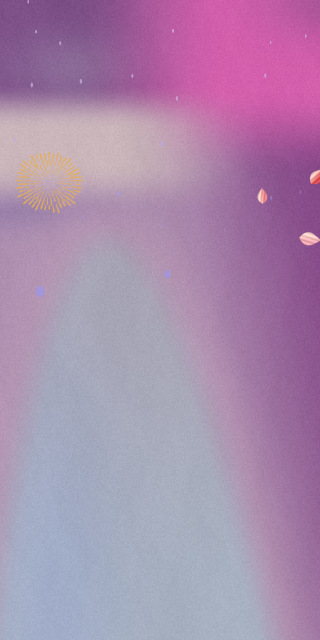
Reproduce this background procedurally as a Shadertoy shader.

```glsl
#define ARCH_TOP 0.37
#define ARCH_SPREAD 0.168
#define BURST_CENTER vec2(0.154, 1.430)
#define BURST_RADIUS 0.110
#define SPECK_CELL 0.15
#define GRAIN 0.030
#define STREAKS 0.010

const float TAU = 6.2831853;
const vec3 MAUVE = vec3(0.68, 0.56, 0.69);
const vec3 PLUM = vec3(0.52, 0.28, 0.53);
const vec3 DUSK = vec3(0.49, 0.31, 0.53);
const vec3 HAZE = vec3(0.56, 0.45, 0.61);
const vec3 MAGENTA = vec3(0.83, 0.37, 0.67);
const vec3 CREAM = vec3(0.79, 0.71, 0.73);
const vec3 VIOLET = vec3(0.58, 0.48, 0.65);
const vec3 ROSE = vec3(0.73, 0.60, 0.70);
const vec3 GOLD = vec3(0.89, 0.68, 0.36);
const vec3 PERIWINKLE = vec3(0.61, 0.59, 0.92);

float hash(vec2 p) {
    vec3 v = fract(p.xyx * vec3(0.1031, 0.1030, 0.0973));
    v += dot(v, v.yzx + 33.33);
    return fract((v.x + v.y) * v.z);
}

float blob(vec2 p, vec2 center, vec2 size) {
    vec2 d = (p - center) / size;
    return exp(-dot(d, d));
}

float cover(float d, float px) {
    return 1.0 - smoothstep(-px, px, d);
}

// Slanted vertical streaks from layered sines
float streaks(vec2 p) {
    float sum = 0.0, amp = 0.5, freq = 9.0;
    for (int i = 0; i < 5; i++) {
        float bend = sin(p.y * freq * 0.35 + float(i) * 1.7);
        sum += amp * sin(p.x * freq + p.y * freq * 0.16 + 1.6 * bend);
        amp *= 0.75;
        freq *= 1.9;
    }
    return sum;
}

// Soft fields of colour; depth runs from the top edge downwards
vec3 backdrop(float x, float depth) {
    float fall = depth - 0.4;
    float side = smoothstep(0.45 + 0.4 * fall, 1.1 + 0.6 * fall, x);
    vec3 col = mix(MAUVE, PLUM, side);
    vec2 p = vec2(x, depth);
    col = mix(col, VIOLET, 0.8 * blob(p, vec2(0.0, 0.325), vec2(0.30, 0.035)));
    col = mix(col, DUSK, 1.0 - smoothstep(0.13, 0.22, depth));
    col = mix(col, HAZE, 0.75 * blob(p, vec2(0.24, 0.105), vec2(0.22, 0.055)));

    float pink = smoothstep(0.22, 0.72, x) * (1.0 - smoothstep(0.14, 0.28, depth));
    pink *= 1.0 - 0.45 * blob(p, vec2(1.05, 0.0), vec2(0.22, 0.06));
    col = mix(col, MAGENTA, pink);

    float band = smoothstep(0.13, 0.205, depth) * (1.0 - smoothstep(0.255, 0.335, depth));
    return mix(col, CREAM, band * (1.0 - smoothstep(0.35, 0.82, x)));
}

// Cool parabolic arch with a rosy rim
vec3 addArch(vec3 col, float x, float depth) {
    float s = depth - ARCH_TOP;
    float dx = x - 0.335 - 0.12 * max(s, 0.0);
    float f = dx * dx / ARCH_SPREAD - 2.0 * s;
    float d = f / length(vec2(2.0 * dx / ARCH_SPREAD, 1.0));
    col = mix(col, ROSE, 0.45 * exp(-pow((d - 0.02) / 0.07, 2.0)));
    vec3 cool = mix(vec3(0.66, 0.65, 0.71), vec3(0.65, 0.69, 0.755), smoothstep(0.4, 1.0, depth));
    float blue = blob(vec2(x, depth), vec2(0.17, 1.0), vec2(0.18, 0.4));
    cool = mix(cool, vec3(0.62, 0.67, 0.80), 0.7 * blue);
    return mix(col, cool, 1.0 - smoothstep(-0.09, 0.06, d));
}

float speck(vec2 p, vec2 size) {
    return 1.0 - smoothstep(0.5, 1.1, length(p / size));
}

// One drop at a random place in some of the cells
float scatteredSpecks(vec2 p) {
    vec2 id = floor(p / SPECK_CELL);
    vec2 spot = 0.2 + 0.6 * vec2(hash(id + 3.0), hash(id + 17.0));
    float size = mix(0.5, 1.0, hash(id + 41.0));
    float drop = speck(p - (id + spot) * SPECK_CELL, size * vec2(0.006, 0.012));
    return drop * step(0.4, hash(id + 71.0));
}

// Rings of tapered rays
float burst(vec2 p, float px) {
    p.y *= 1.13;
    float r = length(p) / BURST_RADIUS;
    float rays = 0.0;
    for (int i = 0; i < 3; i++) {
        float ring = float(i);
        float count = 46.0 - 10.0 * ring;
        float turn = fract(atan(p.y, p.x) / TAU + 0.5) * count;
        float rnd = hash(vec2(floor(turn), ring + 5.0));
        float inner = 0.58 - 0.20 * ring + 0.16 * rnd;
        float outer = 1.02 - 0.24 * ring - 0.17 * fract(rnd * 7.3);
        float across = abs(fract(turn) - 0.5) * TAU / count * r * BURST_RADIUS;
        float width = mix(0.0012, 0.0027, smoothstep(inner, outer, r)) - 0.0003 * ring;
        float span = smoothstep(inner - 0.03, inner + 0.03, r) * (1.0 - smoothstep(outer - 0.03, outer + 0.03, r));
        rays = max(rays, span * cover(across - width, px * 0.7) * (1.0 - 0.15 * ring));
    }
    return rays;
}

vec3 addPetal(vec3 col, vec2 p, float angle, float size, vec3 tint, float px) {
    float c = cos(angle), s = sin(angle);
    p = mat2(c, -s, s, c) * p / size;
    float d = abs(p.y) - 0.58 * (1.0 - p.x * p.x) * (1.0 - 0.4 * p.x);
    d = max(d, abs(p.x) - 1.0);
    vec3 shade = mix(tint, vec3(0.98, 0.84, 0.80), smoothstep(-0.3, 0.5, p.y));
    shade -= 0.06 * sin(p.y * 16.0 + p.x * 3.0);
    return mix(col, shade, cover(d, px / size));
}

void mainImage(out vec4 fragColor, in vec2 fragCoord) {
    vec2 uv = fragCoord / iResolution.xy;
    vec2 p = uv * vec2(1.0, 2.0);
    float px = 1.0 / iResolution.x;
    float depth = 1.0 - uv.y;

    vec3 col = addArch(backdrop(uv.x, depth), uv.x, depth);
    col += STREAKS * streaks(p);
    col += GRAIN * (hash(floor(p * 256.0)) - 0.5);

    // Pale drops above, bluish drops lower down
    vec3 dropTint = mix(vec3(0.82, 0.74, 0.92), PERIWINKLE, smoothstep(0.1, 0.35, depth));
    col = mix(col, dropTint, 0.65 * scatteredSpecks(p) * (1.0 - smoothstep(0.25, 0.45, depth)));
    float blueDrops = speck(p - vec2(0.125, 1.089), vec2(0.015, 0.021));
    blueDrops += speck(p - vec2(0.523, 1.143), vec2(0.010, 0.016));
    col = mix(col, PERIWINKLE, 0.8 * blueDrops);

    col = mix(col, GOLD, 0.95 * burst(p - BURST_CENTER, px));

    col = addPetal(col, p - vec2(0.820, 1.388), 1.62, 0.025, vec3(0.91, 0.53, 0.54), px);
    col = addPetal(col, p - vec2(0.992, 1.449), 0.85, 0.031, vec3(0.86, 0.30, 0.32), px);
    col = addPetal(col, p - vec2(0.969, 1.253), -0.12, 0.034, vec3(0.93, 0.66, 0.69), px);
    fragColor = vec4(clamp(col, 0.0, 1.0), 1.0);
}
```
